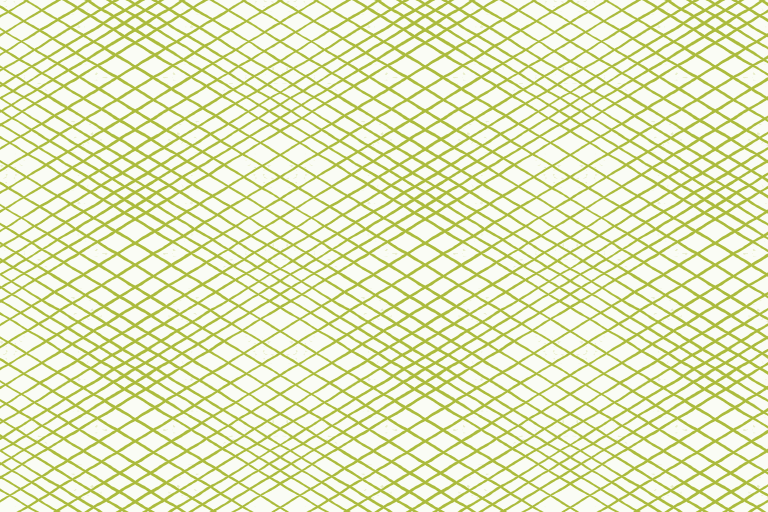
This pattern is drawn by a Shadertoy shader. Its source:

```glsl
// Hand-inked diamond lattice in olive green on off-white paper.
// Two mirrored families of unevenly spaced diagonals repeat on a tile;
// periodic gradient noise roughens the ink and scatters faint specks.

const float TAU = 6.2831853;
const vec2 TILES = vec2(2.648, 2.904);     // repeats across and down
const vec2 ORIGIN = vec2(0.466, 0.379);    // tile offset from the top left
const vec3 PAPER = vec3(0.982, 0.990, 0.962);
const vec3 INK = vec3(0.672, 0.735, 0.235);

// Heights of the lines in one tile, measured on its mirror axis
const int LINE_COUNT = 10;
const float LINES[LINE_COUNT] = float[LINE_COUNT](
    0.0, 0.124, 0.250, 0.356, 0.466, 0.556, 0.644, 0.714, 0.790, 0.864);

vec2 hashGradient(vec2 cell) {
    vec3 h = fract(cell.xyx * vec3(0.1031, 0.1030, 0.0973));
    h += dot(h, h.yzx + 33.33);
    float angle = TAU * fract((h.x + h.y) * h.z);
    return vec2(cos(angle), sin(angle));
}

float cornerValue(vec2 cell, vec2 local, vec2 corner, vec2 period) {
    return dot(hashGradient(mod(cell + corner, period)), local - corner);
}

// Gradient noise, about -0.7 to 0.7, wrapping after a whole number of cells
float gradientNoise(vec2 p, vec2 period) {
    vec2 cell = floor(p);
    vec2 f = p - cell;
    vec2 w = f * f * f * (f * (f * 6.0 - 15.0) + 10.0);
    float low = mix(cornerValue(cell, f, vec2(0, 0), period),
                    cornerValue(cell, f, vec2(1, 0), period), w.x);
    float high = mix(cornerValue(cell, f, vec2(0, 1), period),
                     cornerValue(cell, f, vec2(1, 1), period), w.x);
    return mix(low, high, w.y);
}

float tileNoise(vec2 tile, vec2 cells) {
    return gradientNoise(tile * cells, cells);
}

// Distance along the tile height to the nearest line of one family
float nearestLine(float height) {
    float nearest = 1.0;
    for (int i = 0; i < LINE_COUNT; i++) {
        nearest = min(nearest, abs(fract(height - LINES[i] + 0.5) - 0.5));
    }
    return nearest;
}

// Antialiased stroke coverage
float stroke(float dist, float halfWidth, float pixel) {
    return 1.0 - smoothstep(halfWidth - 0.65 * pixel, halfWidth + 0.65 * pixel, dist);
}

void mainImage(out vec4 fragColor, in vec2 fragCoord) {
    vec2 uv = fragCoord / iResolution.xy;
    vec2 tile = vec2(uv.x, 1.0 - uv.y) * TILES - ORIGIN;
    float pixel = 1.0 / iResolution.y;

    // Perpendicular distance, as a share of canvas height, per tile height
    vec2 tileSize = vec2(iResolution.x / iResolution.y, 1.0) / TILES;
    float toDistance = tileSize.x * tileSize.y / length(tileSize);

    // Wear is mirrored about the tile axis, like the lines
    vec2 folded = vec2(abs(fract(tile.x + 0.5) - 0.5), tile.y);
    float wobble = 0.005 * tileNoise(folded, vec2(18.0, 12.0));
    float rough = tileNoise(folded, vec2(70.0, 43.0));
    float pressure = 0.5 + 0.5 * cos(TAU * tile.x);

    // Diagonals in both directions, heavier around the axis
    float ink = 0.0;
    for (float side = -1.0; side < 2.0; side += 2.0) {
        float height = tile.y + side * tile.x + wobble;
        float swell = tileNoise(folded + vec2(0.0, 0.3 * side), vec2(9.0, 7.0));
        float halfWidth = 0.0020 + 0.0006 * pressure + 0.0007 * swell + 0.0007 * rough;
        ink = max(ink, stroke(nearestLine(height) * toDistance, halfWidth, pixel));
    }

    // Sparse pale flecks in scattered patches
    float patches = smoothstep(0.15, 0.4, tileNoise(folded + 0.37, vec2(8.0, 6.0)));
    float flecks = smoothstep(0.3, 0.5, tileNoise(folded + 0.11, vec2(64.0, 56.0)));
    ink = max(ink, 0.22 * patches * flecks);

    fragColor = vec4(mix(PAPER, INK, ink), 1.0);
}
```
